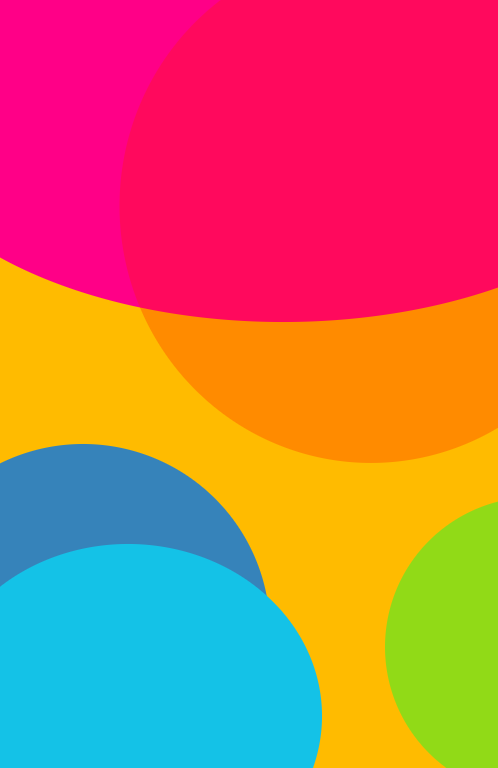
This background is drawn by a WebGL 2 fragment shader. Its source:

```glsl
#version 300 es
precision highp float;
// Flat overlapping discs in pink, orange, blue, cyan and green on a yellow ground.

uniform vec2 u_resolution;
out vec4 outColor;

// Smooth-edged coverage of an ellipse; lengths are in canvas heights.
float ellipse(vec2 p, vec2 center, vec2 radii) {
    vec2 q = (p - center) / radii;
    float k = length(q);
    float dist = k * (k - 1.0) / max(length(q / radii), 1e-4);
    return clamp(0.5 - dist * u_resolution.y, 0.0, 1.0);
}

void main() {
    vec2 p = gl_FragCoord.xy / u_resolution.y;
    vec3 color = vec3(1.0, 0.733, 0.0);

    // Upper pair: the pink dome turns red where it crosses the orange disc
    float orange = ellipse(p, vec2(0.4831, 0.7318), vec2(0.3275, 0.3346));
    float dome = ellipse(p, vec2(0.3685, 0.8672), vec2(0.5208, 0.2865));
    vec3 domeColor = mix(vec3(1.0, 0.0, 0.53), vec3(1.0, 0.035, 0.365), orange);
    color = mix(color, vec3(1.0, 0.545, 0.0), orange);
    color = mix(color, domeColor, dome);

    // Lower left: cyan in front of blue
    float blue = ellipse(p, vec2(0.1081, 0.1784), vec2(0.2435));
    float cyan = ellipse(p, vec2(0.1667, 0.0677), vec2(0.2526, 0.2240));
    color = mix(color, vec3(0.21, 0.515, 0.73), blue);
    color = mix(color, vec3(0.08, 0.76, 0.907), cyan);

    // Lower right: green disc cut by the canvas edge
    float green = ellipse(p, vec2(0.6966, 0.1576), vec2(0.1953));
    color = mix(color, vec3(0.57, 0.855, 0.09), green);

    outColor = vec4(color, 1.0);
}
```
